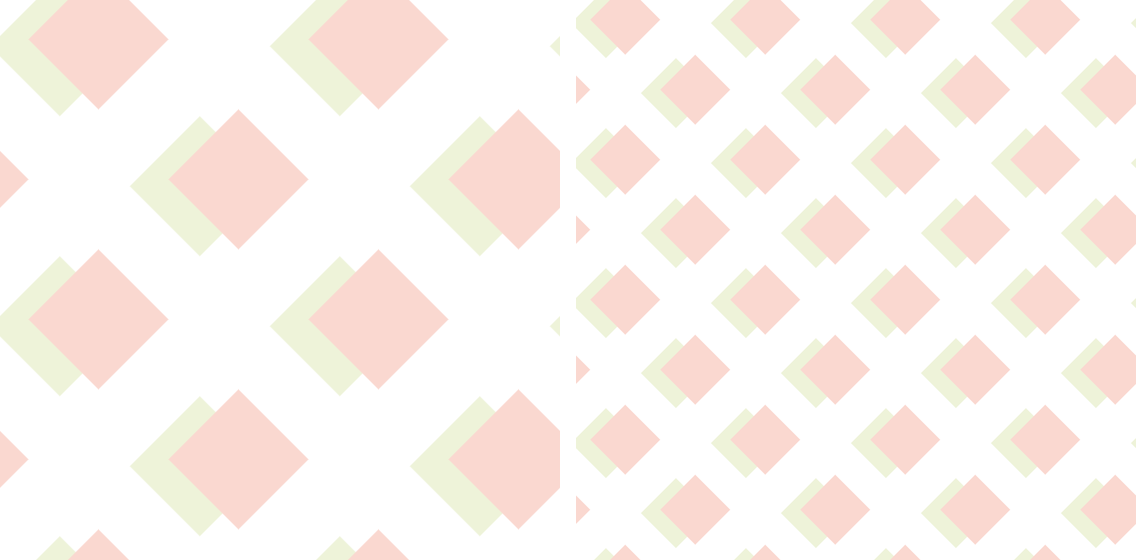
Left: one tile. Right: repeated 2 by 2.
This pattern is drawn by a WebGL 2 fragment shader. Its source:

```glsl
#version 300 es
precision highp float;

uniform vec2 u_resolution;
out vec4 fragColor;

const float REPEATS = 2.0;
const float HALF_DIAGONAL = 0.25;
const vec2 FRONT_CENTER = vec2(0.3516, 0.8594);
const vec2 SHADOW_OFFSET = vec2(-0.1380, -0.0245);

const vec3 WHITE = vec3(1.0);
const vec3 PALE_GREEN = vec3(0.933, 0.953, 0.851);
const vec3 PALE_PINK = vec3(0.980, 0.847, 0.816);

// Signed distance to diamonds on cell corners and cell centers
float diamondLattice(vec2 p, float halfDiagonal) {
    vec2 q = abs(fract(p + 0.5) - 0.5);
    float corner = q.x + q.y;
    float nearest = min(corner, 1.0 - corner);
    return (nearest - halfDiagonal) * inversesqrt(2.0);
}

// Antialiased coverage of a signed distance
float coverage(float distance, float softness) {
    return 1.0 - smoothstep(-softness, softness, distance);
}

void main() {
    vec2 cell = gl_FragCoord.xy / u_resolution * REPEATS;
    float softness = 0.8 * REPEATS / min(u_resolution.x, u_resolution.y);

    vec2 front = cell - FRONT_CENTER;
    vec2 shadow = front - SHADOW_OFFSET;

    // Green diamonds behind, pink diamonds on top
    vec3 color = WHITE;
    color = mix(color, PALE_GREEN, coverage(diamondLattice(shadow, HALF_DIAGONAL), softness));
    color = mix(color, PALE_PINK, coverage(diamondLattice(front, HALF_DIAGONAL), softness));

    fragColor = vec4(color, 1.0);
}
```
